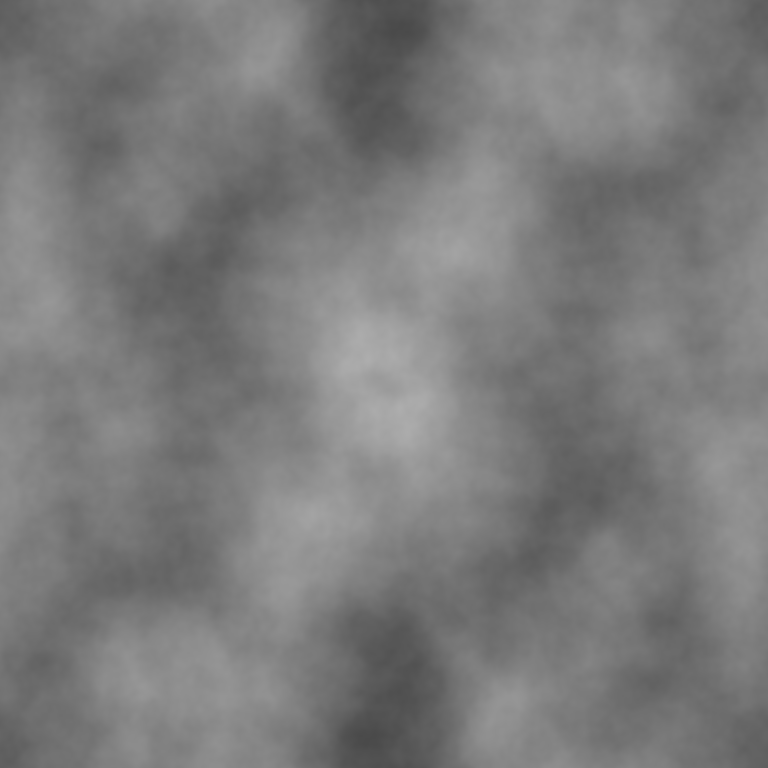
Give the GLSL for this texture, as a Shadertoy shader.

```glsl
// Soft grey clouds that tile: a few whole-number cosine waves set the broad
// light and shade, and octaves of wrapping gradient noise add finer wisps.
// Both are even about the centre, so the pattern has half-turn symmetry.

// Integer hash: lattice cell and octave to two values in 0..1
vec2 hash2(ivec3 cell) {
    uvec3 v = uvec3(cell) * 1664525u + 1013904223u;
    v.x += v.y * v.z; v.y += v.z * v.x; v.z += v.x * v.y;
    v ^= v >> 16u;
    v.x += v.y * v.z; v.y += v.z * v.x; v.z += v.x * v.y;
    return vec2(v.xy >> 8u) / 16777216.0;
}

// Slope of one lattice corner times the offset from it
float cornerSlope(vec2 cell, vec2 offset, float period, int octave) {
    float angle = 6.2832 * hash2(ivec3(mod(cell, period), octave)).x;
    return dot(vec2(cos(angle), sin(angle)), offset);
}

// Gradient noise that repeats after a whole number of cells
float wrappedNoise(vec2 p, float period, int octave) {
    vec2 cell = floor(p), f = p - cell;
    vec2 blend = f * f * f * (f * (f * 6.0 - 15.0) + 10.0);
    vec2 right = vec2(1, 0), up = vec2(0, 1);
    float low = mix(cornerSlope(cell, f, period, octave),
                    cornerSlope(cell + right, f - right, period, octave), blend.x);
    float high = mix(cornerSlope(cell + up, f - up, period, octave),
                     cornerSlope(cell + 1.0, f - 1.0, period, octave), blend.x);
    return mix(low, high, blend.y);
}

// Fine cloud detail; the lattice is shifted in each octave
float wisps(vec2 p) {
    float height = 0.0, amplitude = 0.093, period = 6.0;
    for (int octave = 1; octave < 6; octave++) {
        vec2 shift = hash2(ivec3(71, 37, octave + 20));
        height += amplitude * (wrappedNoise(p * period + shift, period, octave)
                             + wrappedNoise(-p * period + shift, period, octave));
        amplitude *= 0.535;
        period *= 2.0;
    }
    return height;
}

// Plane wave with whole repeats across and up the canvas
float wave(vec2 p, float across, float up) {
    return cos(6.2832 * dot(p, vec2(across, up)));
}

// Broad light and shade: slow waves, strongest at two repeats across
float billows(vec2 p) {
    return 0.029 * wave(p, 0.0, 1.0) + 0.015 * wave(p, 1.0, 0.0)
         + 0.033 * wave(p, 1.0, -1.0) + 0.018 * wave(p, 2.0, 0.0)
         + 0.048 * wave(p, 2.0, -1.0) + 0.034 * wave(p, 2.0, 1.0)
         - 0.021 * wave(p, 2.0, -3.0);
}

void mainImage(out vec4 fragColor, in vec2 fragCoord) {
    vec2 p = fragCoord / iResolution.xy - 0.5;
    float grey = 0.482 + billows(p) + wisps(p);
    fragColor = vec4(vec3(grey), 1.0);
}
```
